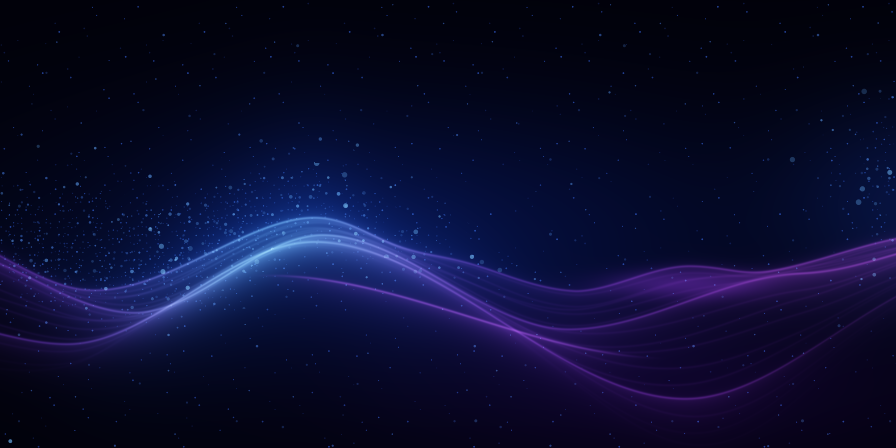
Reproduce this background procedurally as a WebGL 1 fragment shader.

```glsl
precision highp float;
// Glowing violet and blue ribbon waves with drifting sparks on a midnight background.

uniform vec2 u_resolution;

float hash(vec2 c) {
  return fract(sin(dot(c, vec2(127.1, 311.7))) * 43758.5);
}

float bump(float offset, float width) {
  float t = offset / width;
  return exp(-t * t);
}

// Heights of the three guiding curves, x in units of canvas height
float topCurve(float x) {
  return 0.50 - 0.148 * smoothstep(-0.2, 0.21, x) + 0.168 * smoothstep(0.21, 0.73, x)
    - 0.170 * smoothstep(0.73, 1.30, x) + 0.056 * smoothstep(1.28, 1.54, x)
    - 0.018 * smoothstep(1.54, 1.72, x) + 0.09 * smoothstep(1.64, 2.1, x)
    - 0.037 * bump(x - 0.89, 0.13);
}

float middleCurve(float x) {
  return 0.45 - 0.148 * smoothstep(-0.15, 0.30, x) + 0.173 * smoothstep(0.30, 0.72, x)
    - 0.210 * smoothstep(0.72, 1.27, x) + 0.125 * smoothstep(1.27, 1.80, x)
    + 0.08 * smoothstep(1.78, 2.2, x);
}

float bottomCurve(float x) {
  return 0.29 - 0.058 * smoothstep(-0.2, 0.15, x) + 0.228 * smoothstep(0.15, 0.70, x)
    - 0.350 * smoothstep(0.70, 1.53, x) + 0.29 * smoothstep(1.53, 2.2, x);
}

// x: sharp line with halo, y: translucent veil hanging below it
vec2 strand(float d) {
  float pixel = 1.0 / u_resolution.y;
  float line = bump(d, max(0.0028, 0.75 * pixel)) + 0.22 * exp(-abs(d) / 0.012);
  float veil = smoothstep(pixel, -pixel, d) * exp(min(d, 0.0) / 0.04);
  return vec2(line, veil);
}

// One layer of scattered round sparks, one per grid cell
float sparks(vec2 p, float scale, float density) {
  vec2 cell = floor(p * scale);
  vec2 center = 0.25 + 0.5 * vec2(hash(cell + 3.1), hash(cell + 8.7));
  float size = mix(0.07, 0.2, hash(cell + 5.3));
  float soft = 0.6 * scale / u_resolution.y;
  float dist = length(fract(p * scale) - center);
  float disc = 1.0 - smoothstep(max(size - soft, 0.0), size + soft, dist);
  float glint = hash(cell + 1.9);
  return disc * step(hash(cell), density) * (0.25 + 0.75 * glint * glint);
}

void main() {
  vec2 p = gl_FragCoord.xy / u_resolution.y;
  p.x *= 2.0 * u_resolution.y / u_resolution.x;
  float top = topCurve(p.x);
  float middle = middleCurve(p.x);
  float bottom = bottomCurve(p.x);
  float above = p.y - top;
  float heart = bump(p.x - 0.60, 0.30);

  // Night backdrop with blue haze and a violet floor
  vec3 color = vec3(0.004, 0.004, 0.035);
  color += vec3(0.012, 0.045, 0.20) * bump(p.x - 0.95, 0.75) * bump(p.y - 0.48, 0.28);
  color += vec3(0.02, 0.06, 0.20) * bump(p.x - 2.05, 0.28) * bump(p.y - 0.55, 0.22);
  color += vec3(0.035, 0.004, 0.09) * bump(p.x - 1.5, 0.65) * bump(p.y - 0.12, 0.17);
  float haze = above > 0.0 ? exp(-above / 0.10) : exp(above / 0.12);
  color += vec3(0.04, 0.13, 0.42) * haze * bump(p.x - 0.62, 0.42);

  // Fan of strands: three bright guides with faint threads between
  vec3 violet = mix(vec3(0.42, 0.16, 0.80), vec3(0.60, 0.20, 0.85), smoothstep(1.0, 2.0, p.x));
  vec3 tint = mix(violet, vec3(0.30, 0.55, 1.0), heart);
  float light = 0.48 + 0.45 * heart + 0.15 * smoothstep(1.6, 2.0, p.x);
  for (int i = 0; i < 16; i++) {
    float n = float(i);
    float s = n / 6.0;
    float guide = 1.0 - step(0.5, mod(n, 6.0));
    float height = s < 1.0 ? mix(top, middle, s) : mix(middle, bottom, s - 1.0);
    height += (1.0 - guide) * 0.007 * sin(p.x * 5.0 + n * 2.1);
    float fade = 1.0 - 0.75 * smoothstep(1.5, 1.9, p.x) * smoothstep(1.0, 2.0, s);
    fade *= 1.0 - 0.75 * smoothstep(2.0, 2.4, s);
    vec2 glow = strand(p.y - height);
    color += tint * light * fade * (glow.x * mix(0.13, 0.75, guide) + glow.y * mix(0.03, 0.27, guide));
  }

  // Separate violet strand under the crest
  float lower = 0.385 - 0.185 * smoothstep(0.6, 1.5, p.x);
  vec2 lowerGlow = strand(p.y - lower);
  float lowerFade = smoothstep(0.55, 0.80, p.x) * (1.0 - smoothstep(1.15, 1.5, p.x));
  color += vec3(0.50, 0.20, 0.85) * lowerFade * (0.6 * lowerGlow.x + 0.16 * lowerGlow.y);

  // Soft light beneath the second crest
  color += vec3(0.20, 0.06, 0.36) * bump(p.x - 1.53, 0.16) * bump(p.y - 0.365, 0.03);

  // Sparks rise from the crest and gather at the right edge
  float cloud = above > 0.0 ? bump(above, 0.12) : 0.75 * exp(above / 0.07);
  cloud *= bump(p.x - 0.60, 0.40);
  cloud += 0.7 * bump(p.x - 2.03, 0.17) * bump(p.y - 0.62, 0.16);
  float dust = bump(p.x - 0.15, 0.40) * bump(p.y - 0.46, 0.13);
  for (int i = 0; i < 4; i++) {
    float n = float(i);
    float scale = 32.0 * pow(1.5, n);
    float density = 0.30 * cloud + 0.13 * n * dust;
    vec3 sparkTint = mix(vec3(0.35, 0.65, 1.0), vec3(0.16, 0.32, 0.85), n / 3.0);
    color += sparkTint * 0.9 * sparks(p + 7.3 * n, scale, density);
  }

  // Gentle highlight rolloff
  gl_FragColor = vec4(1.0 - exp(-1.1 * color), 1.0);
}
```
